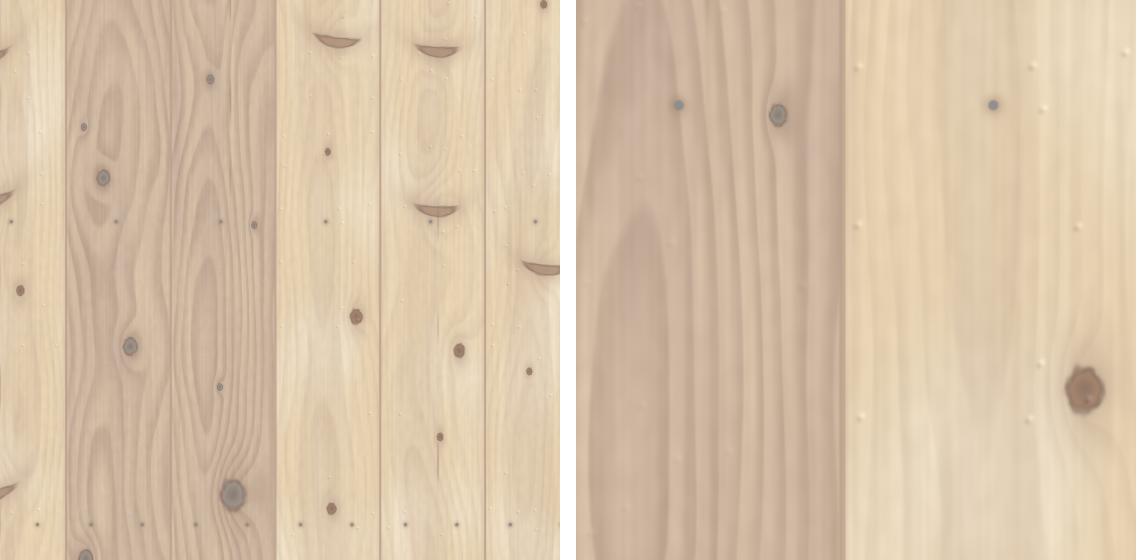
Left, the full canvas; right, a detail of the centre.
Write a three.js fragment shader that draws this texture.

```glsl
// Whitewashed pine boards: six upright planks, two of them darker heartwood.
// Growth rings are contours of a stretched noise field that swells at knots;
// fibres, bleached patches, dents, nails and grooves are layered over them.
varying vec2 vUv;

const float BOARD_WIDTH = 0.1872;
const float FIRST_SEAM = 0.1175;
const float GROOVE_HALF = 0.0026;
const int KNOTS_PER_BOARD = 4;
const float RING_DENSITY = 48.0;
const float NAIL_RADIUS = 0.0038;
const float UPPER_NAILS_Y = 0.604;
const float LOWER_NAILS_Y = 0.063;
const vec2 DENT_CELL = vec2(0.026, 0.034);

const vec3 PALE = vec3(0.945, 0.89, 0.80);
const vec3 HONEY = vec3(0.905, 0.825, 0.695);
const vec3 TAN = vec3(0.835, 0.75, 0.65);
const vec3 UMBER = vec3(0.785, 0.695, 0.62);
const vec3 RING_COLOR = vec3(0.67, 0.565, 0.50);
const vec3 GROOVE_COLOR = vec3(0.73, 0.63, 0.55);
const vec3 KNOT_BROWN = vec3(0.62, 0.49, 0.40);
const vec3 KNOT_GREY = vec3(0.60, 0.57, 0.54);
const vec3 KNOT_RIM = vec3(0.47, 0.39, 0.35);
const vec3 NAIL_COLOR = vec3(0.53, 0.55, 0.56);

vec3 hash3(vec2 p) {
  vec3 q = fract(p.xyx * vec3(0.1031, 0.1030, 0.0973));
  q += dot(q, q.yxz + 33.33);
  return fract((q.xxy + q.yzz) * q.zyx);
}

float corner(vec2 cell, vec2 offset) {
  return dot(hash3(cell).xy * 2.0 - 1.0, offset);
}

// Gradient noise, roughly -0.7 to 0.7
float noise(vec2 p) {
  vec2 i = floor(p), f = fract(p), e = vec2(1.0, 0.0);
  vec2 u = f * f * f * (f * (f * 6.0 - 15.0) + 10.0);
  return mix(mix(corner(i, f), corner(i + e, f - e), u.x),
             mix(corner(i + e.yx, f - e.yx), corner(i + 1.0, f - 1.0), u.x), u.y);
}

float bell(float x) { return exp(-x * x); }

// Nail head: x is coverage, y is a soft shadow
vec2 nail(vec2 offset) {
  float d = length(offset);
  return vec2(1.0 - smoothstep(NAIL_RADIUS * 0.55, NAIL_RADIUS, d), bell(d / (NAIL_RADIUS * 1.4)));
}

void main() {
  float across = (vUv.x - FIRST_SEAM) / BOARD_WIDTH;
  float id = floor(across);
  float lane = fract(across);
  vec2 p = vec2(lane * BOARD_WIDTH, vUv.y);
  vec2 seed = vec2(id * 17.3 + 60.0, id * 9.7 + 40.0);
  vec3 boardRnd = hash3(seed);
  float dark = 1.0 - step(0.75, abs(id - 0.5));

  // Ring field around a wandering heart line
  float heartX = BOARD_WIDTH * (0.46 + 0.3 * noise(vec2(seed.x, p.y * 1.6)));
  float fromHeart = p.x - heartX;
  float rings = RING_DENSITY * sqrt(fromHeart * fromHeart + 0.0004)
    + 4.5 * noise(p * vec2(7.0, 2.2) + seed) + 0.5 * noise(p * vec2(26.0, 7.0) + seed);

  // Knots: round ones everywhere, slanted spikes on pale boards
  float core = 0.0, rim = 0.0, halo = 0.0, greyness = 0.0;
  for (int k = 0; k < KNOTS_PER_BOARD; k++) {
    vec3 rnd = hash3(seed + float(k) * vec2(5.1, 3.7));
    vec2 center = vec2(mix(0.15, 0.85, rnd.x) * BOARD_WIDTH,
                       (float(k) + rnd.y) / float(KNOTS_PER_BOARD));
    float size = mix(0.005, 0.023, rnd.z * rnd.z);
    float spike = step(0.6, rnd.z) * (1.0 - dark);
    vec2 e = p - center;
    rings += min(size * 150.0, 3.2) * exp(-0.3 * dot(e, e * vec2(1.0, 0.35)) / (size * size));
    vec2 q = e / (size * vec2(1.0, 1.25));
    vec2 slant = vec2(e.x, e.y + (rnd.x - 0.5) * e.x - 6.0 * e.x * e.x) / vec2(0.036, 0.009);
    q = mix(q, slant, spike);
    float d = length(q) + 0.22 * noise(q * 1.7 + seed);
    float inside = 1.0 - smoothstep(0.8, 1.15, d);
    core = max(core, inside * (1.0 - 0.35 * spike));
    greyness = max(greyness, inside * dark);
    rim = max(rim, bell((d - 0.95) / 0.2) * (0.55 + 0.4 * noise(q * 2.5 + seed)));
    rim = max(rim, 0.6 * bell(d / 0.5) * (1.0 - spike));
    halo = max(halo, bell(length(q * vec2(0.6, 0.38))));
  }

  // Wood tone: heartwood tongue, bleached patches, broad streaks
  float tongueWidth = BOARD_WIDTH * (0.12 + 0.45 * noise(vec2(seed.y, p.y * 1.8)));
  float tongue = 1.0 - smoothstep(-0.006, 0.012, abs(fromHeart) - tongueWidth);
  float bleach = smoothstep(-0.15, 0.4, noise(p * vec2(7.0, 5.0) + seed.yx));
  float streak = noise(vec2(p.x * 38.0, p.y * 1.1) + seed);
  vec3 paleWood = mix(HONEY, PALE, clamp(bleach * 0.75 + streak * 0.5, 0.0, 1.0));
  paleWood = mix(paleWood, TAN, tongue * 0.4);
  vec3 darkWood = mix(UMBER, TAN, clamp(0.6 + streak * 0.9 + bleach * 0.3, 0.0, 1.0));
  vec3 color = mix(paleWood, darkWood, dark);

  // Late-wood lines and fine fibres
  float phase = fract(rings);
  float line = smoothstep(0.25, 0.82, phase) * (1.0 - smoothstep(0.84, 1.0, phase));
  float wear = 0.75 + 0.6 * noise(p * vec2(12.0, 5.0) + seed);
  color = mix(color, RING_COLOR, line * wear * mix(0.13, 0.5, dark));
  color += 0.035 * noise(vec2(p.x * 210.0, p.y * 5.0) + seed);
  color += 0.022 * noise(vec2(p.x * 120.0, p.y * 60.0) + seed);

  // Broken resin streak on some boards
  float resin = bell((p.x - BOARD_WIDTH * mix(0.25, 0.75, boardRnd.x)) / 0.0018);
  resin *= step(0.4, boardRnd.y) * smoothstep(0.0, 0.4, noise(vec2(seed.x, p.y * 9.0)));
  color = mix(color, KNOT_BROWN, resin * 0.55);

  // Knot layers
  color = mix(color, RING_COLOR, halo * 0.38);
  color = mix(color, mix(KNOT_BROWN, KNOT_GREY, greyness), core * 0.85);
  color = mix(color, KNOT_RIM, clamp(rim, 0.0, 1.0) * 0.75);

  // Scattered dents with a lit and a shaded side
  vec2 dentCell = floor(p / DENT_CELL);
  vec3 dentRnd = hash3(dentCell + seed);
  vec2 dent = p - (dentCell + 0.25 + 0.5 * dentRnd.xy) * DENT_CELL;
  float dented = step(0.86, dentRnd.z) * (1.0 - 0.7 * dark);
  color += dented * 0.07 * (bell(length(dent) / 0.002) - bell(length(dent + 0.0022) / 0.002));

  // One upper nail and two lower nails per board
  float twin = (abs(lane - 0.485) - 0.245) * BOARD_WIDTH;
  vec2 nails = max(nail(vec2((lane - 0.48) * BOARD_WIDTH, p.y - UPPER_NAILS_Y)),
                   nail(vec2(twin, p.y - LOWER_NAILS_Y)));
  color = mix(color, KNOT_BROWN, nails.y * 0.5);
  color = mix(color, NAIL_COLOR, nails.x * 0.85);

  // Grooves between boards, with a soft bevel
  float edge = min(lane, 1.0 - lane) * BOARD_WIDTH;
  color = mix(color, GROOVE_COLOR, 0.25 * bell(edge / 0.007));
  color = mix(color, GROOVE_COLOR, 0.8 * (1.0 - smoothstep(GROOVE_HALF * 0.4, GROOVE_HALF, edge)));
  color += 0.03 * bell((lane * BOARD_WIDTH - 0.0045) / 0.0015);

  gl_FragColor = vec4(clamp(color, 0.0, 1.0), 1.0);
}
```
